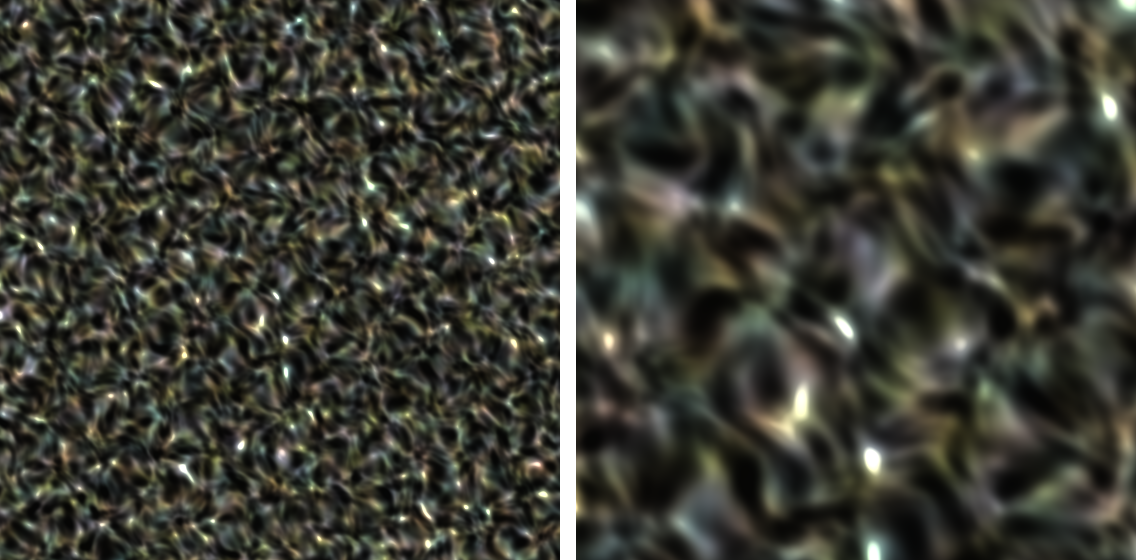
Left, the full canvas; right, a detail of the centre.
This texture is drawn by a three.js fragment shader. Its source:

```glsl
// Dark olive-grey pile: a tangle of short soft worms and grains, faintly combed
// along a falling diagonal. Rotated layers of gradient noise are summed to unit
// spread, bent by a tone curve, then tinted warm, cool and green by slow noise.

varying vec2 vUv;

const int   LAYERS      = 4;
const float GRAIN_FREQ  = 34.0;   // cells across the canvas, coarsest layer
const float FREQ_STEP   = 1.28;
const float LAYER_GAIN  = 0.75;
const float TURN        = 1.1;    // rotation between layers, radians
const float COMB_ANGLE  = -0.9;   // direction of the fibres
const float COMB_STRETCH = 1.14;
const float WARP_FREQ   = 16.0;
const float WARP_AMOUNT = 0.004;
const float PATCH_FREQ  = 7.0;
const float PATCH_DEPTH = 0.16;
const float TINT_FREQ   = 25.0;
const float NOISE_SPREAD = 0.215; // standard deviation of raw gradient noise

const vec3 TONE_CURVE  = vec3(0.200, 0.125, 0.022); // constant, linear, square
const vec3 PILE_COLOUR = vec3(1.0, 1.005, 0.85);
const vec3 WARM_SHIFT  = vec3(0.045, 0.0, -0.085);
const vec3 GREEN_SHIFT = vec3(-0.04, 0.02, -0.02);
const vec3 GLINT_COLOUR = vec3(0.30, 0.28, 0.23);

mat2 rotation(float angle) {
  float c = cos(angle), s = sin(angle);
  return mat2(c, s, -s, c);
}

vec2 randomGradient(vec2 cell) {
  vec3 p = fract(cell.xyx * vec3(0.1031, 0.1030, 0.0973));
  p += dot(p, p.yzx + 33.33);
  float angle = 6.28318 * fract((p.x + p.y) * p.z);
  return vec2(cos(angle), sin(angle));
}

// Gradient noise scaled to a standard deviation of about one.
float gradientNoise(vec2 p) {
  vec2 cell = floor(p);
  vec2 f = p - cell;
  vec2 w = f * f * f * (f * (f * 6.0 - 15.0) + 10.0);
  vec2 e = vec2(1.0, 0.0);
  float low = mix(dot(randomGradient(cell), f),
                  dot(randomGradient(cell + e), f - e), w.x);
  float high = mix(dot(randomGradient(cell + e.yx), f - e.yx),
                   dot(randomGradient(cell + 1.0), f - 1.0), w.x);
  return mix(low, high, w.y) / NOISE_SPREAD;
}

// Sum of turned layers, stretched along the comb direction, of unit spread.
float pileHeight(vec2 uv) {
  vec2 p = rotation(-COMB_ANGLE) * uv * vec2(1.0 / COMB_STRETCH, COMB_STRETCH);
  float sum = 0.0, power = 0.0, weight = 1.0, freq = GRAIN_FREQ;
  for (int i = 0; i < LAYERS; i++) {
    float n = float(i);
    sum += weight * gradientNoise(rotation(0.5 + n * TURN) * p * freq + 57.3 + 31.7 * n);
    power += weight * weight;
    weight *= LAYER_GAIN;
    freq *= FREQ_STEP;
  }
  return sum / sqrt(power);
}

void main() {
  // Bend the fibres slightly.
  vec2 warp = vec2(gradientNoise(vUv * WARP_FREQ + 11.4),
                   gradientNoise(vUv * WARP_FREQ + 83.9));
  float height = pileHeight(vUv + WARP_AMOUNT * warp);
  height += PATCH_DEPTH * gradientNoise(vUv * PATCH_FREQ + 140.2);
  height = max(height, -2.8);

  // Tone: deep gaps, mid-grey pile, bright crests.
  float tone = dot(TONE_CURVE, vec3(1.0, height, height * height));

  // Tint, in proportion to the tone.
  float warm = gradientNoise(rotation(0.4) * vUv * TINT_FREQ + 201.6);
  float green = gradientNoise(rotation(1.3) * vUv * TINT_FREQ + 263.1);
  vec3 colour = tone * (PILE_COLOUR + warm * WARM_SHIFT + green * GREEN_SHIFT);

  // Rare pale glints on the highest crests.
  colour += GLINT_COLOUR * smoothstep(2.1, 3.2, height);

  gl_FragColor = vec4(clamp(colour, 0.0, 1.0), 1.0);
}
```
